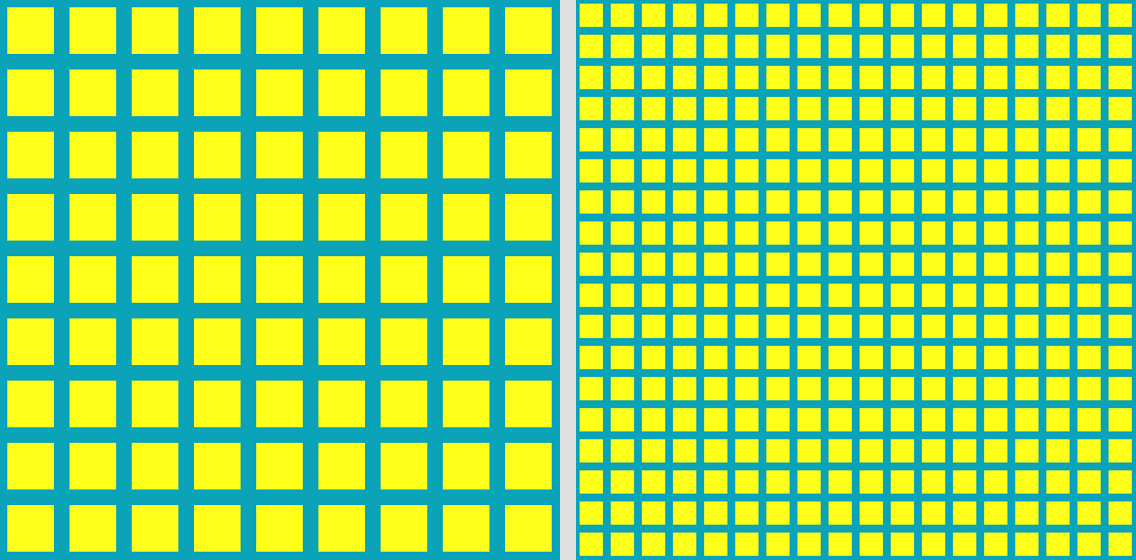
Left: one tile. Right: repeated 2 by 2.
Write a Shadertoy shader that draws this pattern.

```glsl
// Nine by nine grid of yellow squares on teal, each with a faint blue rim.

// Signed distance to an axis-aligned square.
float squareDistance(vec2 p, float halfSide) {
    vec2 d = abs(p) - halfSide;
    return length(max(d, 0.0)) + min(max(d.x, d.y), 0.0);
}

void mainImage(out vec4 fragColor, in vec2 fragCoord) {
    // Cell coordinates: squares sit slightly left of and above the cell centre
    vec2 cell = fract(fragCoord / iResolution.xy * 9.0) - vec2(0.492, 0.508);
    float pixel = 9.0 / min(iResolution.x, iResolution.y);
    float dist = squareDistance(cell, 0.375);

    // Teal ground with a thin, bluer band hugging each square
    float rim = 1.0 - smoothstep(-0.5, 0.5, (dist - 0.022) / pixel);
    vec3 color = mix(vec3(0.04, 0.64, 0.72), vec3(0.0, 0.62, 0.76), rim);

    // Flat yellow square with a smoothed edge
    float fill = clamp(0.5 - dist / pixel, 0.0, 1.0);
    color = mix(color, vec3(1.0, 1.0, 0.1), fill);

    fragColor = vec4(color, 1.0);
}
```
